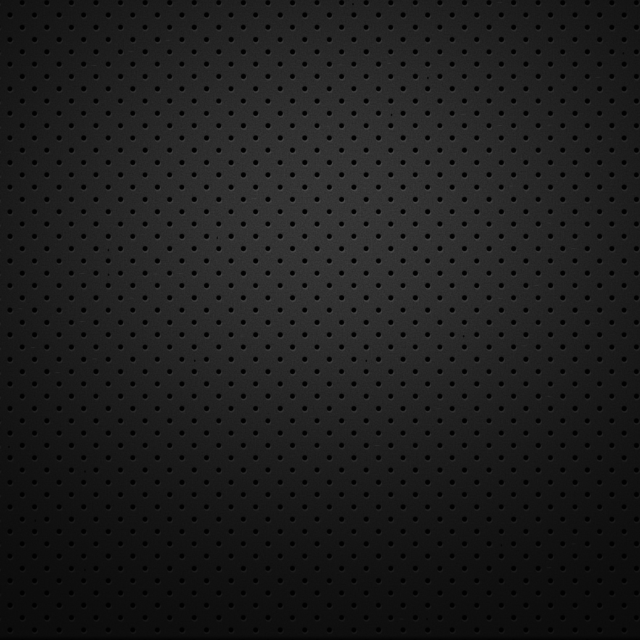
Give the GLSL for this pattern, as a WebGL 2 fragment shader.

```glsl
#version 300 es
precision highp float;
// Dark perforated metal sheet: staggered round holes, fine grain, soft spotlight.

uniform vec2 u_resolution;
out vec4 fragColor;

vec2 hash2(vec2 p) {
    vec3 h = fract(vec3(p.xyx) * vec3(0.1031, 0.1030, 0.0973));
    h += dot(h, h.yzx + 33.33);
    return fract((h.xx + h.yz) * h.zy);
}

float gradientDot(vec2 cell, vec2 f, vec2 corner) {
    return dot(hash2(cell + corner) * 2.0 - 1.0, f - corner);
}

float gradientNoise(vec2 p) {
    vec2 cell = floor(p), f = fract(p);
    vec2 w = f * f * f * (f * (f * 6.0 - 15.0) + 10.0);
    float low = mix(gradientDot(cell, f, vec2(0, 0)), gradientDot(cell, f, vec2(1, 0)), w.x);
    float high = mix(gradientDot(cell, f, vec2(0, 1)), gradientDot(cell, f, vec2(1, 1)), w.x);
    return mix(low, high, w.y);
}

// Coverage of a disc, with an edge about two pixels wide
float disc(vec2 p, float radius, float pixel) {
    return 1.0 - smoothstep(-pixel, pixel, length(p) - radius);
}

void main() {
    vec2 uv = gl_FragCoord.xy / u_resolution;
    vec2 grid = uv * vec2(26.05, 26.02) - vec2(0.405, 0.41);
    float pixel = 0.8 * 26.0 / min(u_resolution.x, u_resolution.y);

    // Spotlight above the centre, fading fastest towards the bottom
    vec2 fromLight = (uv - vec2(0.52, 0.66)) / vec2(0.52, 0.43);
    float light = exp(-dot(fromLight, fromLight));
    float shade = 0.04 + 0.17 * light;

    // Fine grain, strongest where the light falls
    float grain = gradientNoise(uv * 397.0) + 0.35 * gradientNoise(uv * 211.0 + 40.0);
    shade += grain * (0.008 + 0.034 * light);

    // Two interleaved lattices of holes
    for (int i = 0; i < 2; i++) {
        vec2 shifted = grid - 0.5 * float(i);
        vec2 cell = floor(shifted + 0.5);
        vec2 variation = hash2(cell + 71.0 * float(i) + 9.0) - 0.5;
        vec2 p = shifted - cell - variation * 0.006;
        float radius = 0.1 + 0.006 * variation.x;

        // Lit lower lip leaning right, then the hole itself
        float lip = disc(p + vec2(-0.018, 0.045), radius + 0.024, pixel);
        shade += lip * smoothstep(0.02, -0.1, p.y - 0.35 * p.x) * (0.028 + 0.045 * light);
        shade *= 1.0 - 0.15 * disc(p, radius + 0.03, 0.03) * smoothstep(-0.02, 0.08, p.y);
        shade = mix(shade, 0.005, disc(p, radius, pixel));
    }

    // Rare nicks and pale scratches in the gaps between holes
    for (int i = 0; i < 2; i++) {
        vec2 shifted = grid - (i == 0 ? vec2(0.5, 0.0) : vec2(0.0, 0.5));
        vec2 cell = floor(shifted + 0.5);
        vec2 chance = hash2(cell + 137.0 * float(i) + 23.0);
        vec2 p = shifted - cell - (chance.yx - 0.5) * 0.12;
        float nick = disc(p * vec2(1.3, 1.0), 0.045, pixel) * step(chance.x, 0.014);
        float scratch = disc(p * vec2(0.35, 1.6), 0.03, pixel) * step(chance.y, 0.025);
        shade = mix(shade, 0.015, 0.85 * nick) + 0.045 * scratch;
    }

    // Darkened lower border
    shade *= mix(0.4, 1.0, smoothstep(0.0, 0.008, uv.y));
    fragColor = vec4(vec3(max(shade, 0.0)), 1.0);
}
```
